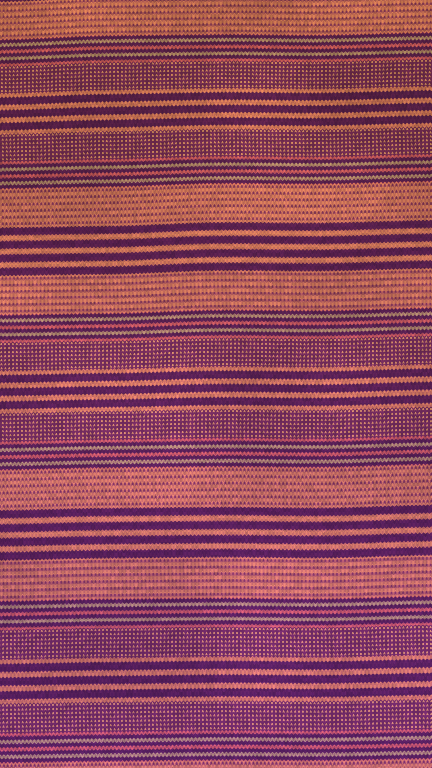
Write a Shadertoy shader that draws this texture.

```glsl
// Handwoven striped cloth: mirrored bands of purple, orange and khaki weft over dotted warp.
#define WARPS 112.0                       // warp threads across
#define HALF 140.0                        // weft units from one mirror line to the next
#define FIRST 0.143                       // first mirror line, from the top
#define PITCH 0.1784                      // spacing of mirror lines
#define STRETCH 0.0017                    // growth of the spacing down the cloth
#define PURPLE vec3(0.34, 0.12, 0.33)
#define PLUM vec3(0.46, 0.17, 0.36)
#define MAGENTA vec3(0.60, 0.25, 0.38)
#define ORANGE vec3(0.89, 0.51, 0.39)
#define CORAL vec3(0.86, 0.38, 0.40)
#define KHAKI vec3(0.74, 0.58, 0.46)
#define TAU 6.2831853

float hash(vec2 p) {
    return fract(sin(dot(p, vec2(127.1, 311.7))) * 43758.5453);
}

float noise(vec2 p) {
    vec2 i = floor(p), f = fract(p);
    f = f * f * (3.0 - 2.0 * f);
    return mix(mix(hash(i), hash(i + vec2(1, 0)), f.x),
               mix(hash(i + vec2(0, 1)), hash(i + vec2(1, 1)), f.x), f.y);
}

// Coverage of lines of the given half width, repeated at every period from start
float lines(float d, float start, float period, float halfWidth, float soft) {
    float away = abs(mod(d - start + 0.5 * period, period) - 0.5 * period);
    return 1.0 - smoothstep(halfWidth - soft, halfWidth + soft, away);
}

void mainImage(out vec4 fragColor, in vec2 fragCoord) {
    vec2 uv = fragCoord / iResolution.xy;
    float down = 1.0 - uv.y;

    // Warp threads, drifting a little sideways
    float warp = uv.x * WARPS + 0.8 * noise(uv * vec2(3.0, 9.0));
    float thread = cos(TAU * warp);

    // Slanted, rippled weft with serrated edges
    float y = down + 0.007 * (uv.x - 0.5) * (1.0 - 0.6 * down);
    y += 0.005 * (noise(uv * vec2(4.0, 3.0)) - 0.5) + 0.0008 * thread;

    // Position in mirror lines, then distance from the nearest even one
    float root = sqrt(PITCH * PITCH + 4.0 * STRETCH * (y - FIRST));
    float k = (root - PITCH) / (2.0 * STRETCH);
    float d = HALF * abs(k - 2.0 * floor(0.5 * k + 0.5));
    float soft = 0.5 * HALF / (PITCH * iResolution.y) + 0.25;

    // Orange yarn with a brick pattern of magenta crossings
    float row = floor(k * HALF / 3.25);
    float crossing = 0.5 + 0.5 * cos(TAU * (warp + 0.5 * mod(row, 2.0)));
    vec3 orange = mix(ORANGE, MAGENTA, 0.38 * crossing);
    vec3 purple = mix(PURPLE, PLUM, 0.4 * crossing);

    // Three broad stripes around the even mirror lines
    vec3 cloth = mix(orange, purple, lines(d, 0.0, 13.0, 3.9, soft));

    // Grid of light dots
    float dotRow = 0.5 + 0.5 * cos(TAU * (d - 23.0) / 4.0);
    float dots = smoothstep(0.12, 0.8, dotRow * (0.5 + 0.5 * thread));
    vec3 grid = mix(PLUM, mix(ORANGE, KHAKI, 0.35), dots);
    cloth = mix(cloth, grid, smoothstep(21.0 - soft, 21.0 + soft, d));

    // Thin stripes, coral and khaki by turns
    float turn = mod(floor((d - 50.0) / 7.0 + 0.5), 2.0);
    vec3 light = mix(mix(CORAL, KHAKI, turn), PLUM, 0.35 * crossing);
    vec3 thin = mix(light, purple, lines(d, 53.5, 7.0, 1.9, soft));
    cloth = mix(cloth, thin, smoothstep(49.0 - soft, 49.0 + soft, d));

    // Orange field with dashed magenta rows
    float dash = lines(d, 80.0, 6.5, 1.3, soft) * (0.6 + 0.4 * thread);
    vec3 field = mix(orange, mix(MAGENTA, PLUM, 0.7), dash);
    cloth = mix(cloth, field, smoothstep(77.0 - soft, 77.0 + soft, d));

    // Four broad stripes around the odd mirror lines
    vec3 broad = mix(orange, purple, lines(HALF - d, 6.75, 13.5, 3.9, soft));
    cloth = mix(cloth, broad, smoothstep(115.5 - soft, 115.5 + soft, d));

    // Uneven yarn, soft folds, and light from warm above to cool below
    cloth *= 0.92 + 0.16 * hash(vec2(floor(warp), row));
    cloth *= 0.93 + 0.14 * noise(uv * vec2(5.0, 8.0) + 7.0);
    cloth *= mix(vec3(0.95, 0.98, 0.82), vec3(0.98, 0.97, 1.16), smoothstep(0.0, 1.0, down));
    cloth *= 1.0 - 0.15 * dot(uv - 0.5, uv - 0.5);
    fragColor = vec4(cloth, 1.0);
}
```
